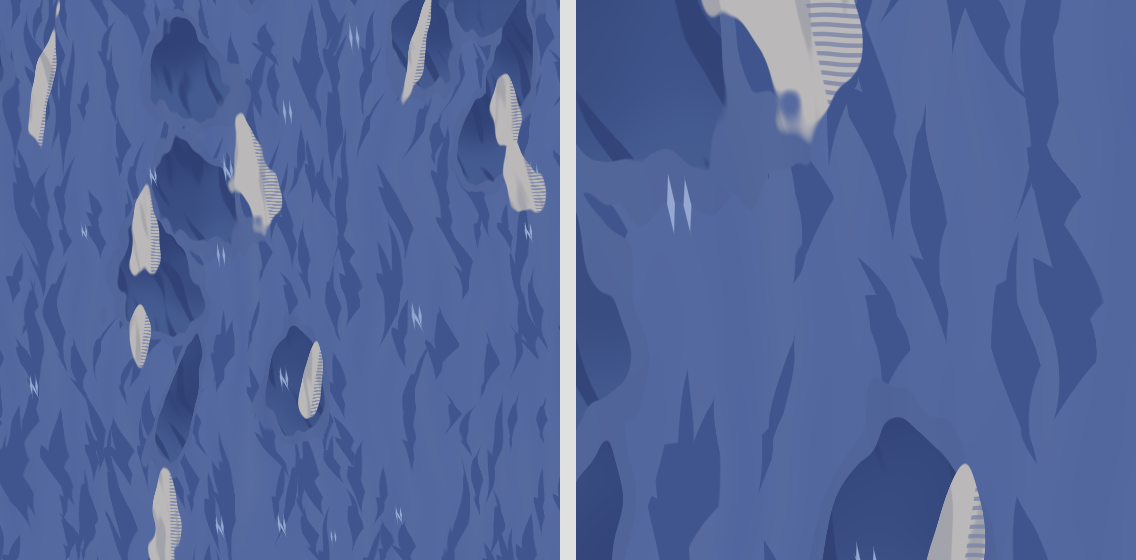
Left: the whole. Right: its middle third, enlarged.
Reproduce this texture procedurally as a WebGL 1 fragment shader.

```glsl
precision highp float;
// Painted blue foliage: curved dark blades, shaded hollows, pale grey chips and small glints.
uniform vec2 u_resolution;

vec2 hash2(vec2 p) {
  p = vec2(dot(p, vec2(127.1, 311.7)), dot(p, vec2(269.5, 183.3)));
  return fract(sin(p) * 43758.55);
}

float gradientNoise(vec2 p) {
  vec2 i = floor(p), f = fract(p);
  vec2 u = f * f * f * (f * (f * 6.0 - 15.0) + 10.0);
  vec2 e = vec2(1.0, 0.0);
  float a = dot(hash2(i) * 2.0 - 1.0, f);
  float b = dot(hash2(i + e) * 2.0 - 1.0, f - e);
  float c = dot(hash2(i + e.yx) * 2.0 - 1.0, f - e.yx);
  float d = dot(hash2(i + 1.0) * 2.0 - 1.0, f - 1.0);
  return mix(mix(a, b, u.x), mix(c, d, u.x), u.y);
}

// Antialiased coverage of a signed distance
float cover(float d) {
  float edge = 0.8 / u_resolution.y;
  return 1.0 - smoothstep(-edge, edge, d);
}

// Curved, barbed blades scattered over a grid
float blades(vec2 p, vec2 grid, float density, float seed) {
  float mask = 0.0;
  for (int j = -1; j <= 1; j++) {
    for (int i = -1; i <= 1; i++) {
      vec2 cell = floor(p * grid) + vec2(float(i), float(j));
      vec2 r = hash2(cell + seed), s = hash2(cell + seed + 37.0);
      vec2 q = p - (cell + r) / grid;
      float t = q.y * grid.y / mix(0.35, 0.75, s.x);
      q.x += (s.y - 0.5) * 0.5 * q.y + (r.x - 0.5) * 0.035 * t * t;
      float saw = fract(t * 0.8 + r.y + q.x * 22.0);
      float barb = 0.45 + min(saw, (1.0 - saw) * 5.0);
      float width = mix(0.12, 0.3, s.y) / grid.x * (1.0 - abs(t)) * barb;
      float present = step(hash2(cell + seed + 71.0).x, density);
      mask = max(mask, present * cover(abs(q.x) - width));
    }
  }
  return mask;
}

// Distance to the nearest scattered lobe; density runs from bottom to top
float lobes(vec2 p, vec2 grid, vec2 density, vec2 size, float seed, out vec2 local) {
  float nearest = 1.0;
  local = vec2(0.0);
  for (int j = -1; j <= 1; j++) {
    for (int i = -1; i <= 1; i++) {
      vec2 cell = floor(p * grid) + vec2(float(i), float(j));
      vec2 r = hash2(cell + seed), s = hash2(cell + seed + 37.0);
      vec2 q = p - (cell + 0.2 + 0.6 * r) / grid;
      q.x += (s.x - 0.5) * 0.5 * q.y;
      q /= size * (0.55 + 0.8 * s);
      float taper = max(0.25, 1.0 - 0.4 * q.y);
      float d = (length(vec2(q.x / taper, q.y)) - 1.0) * size.x;
      float chance = mix(density.x, density.y, clamp(cell.y / grid.y, 0.0, 1.0));
      if (hash2(cell + seed + 71.0).x < chance && d < nearest) {
        nearest = d;
        local = q;
      }
    }
  }
  return nearest;
}

float sliver(vec2 q, float slope, float halfHeight) {
  return abs(q.x + q.y * slope) - 0.0024 * (1.0 - abs(q.y) / halfHeight);
}

// Small N-shaped glints, one per chosen cell
float glints(vec2 p) {
  vec2 grid = vec2(9.0, 8.0), cell = floor(p * grid);
  vec2 r = hash2(cell + 211.0);
  vec2 q = (fract(p * grid) - 0.3 - 0.4 * r) / grid / mix(0.6, 1.2, r.x);
  float d = min(sliver(q + vec2(0.005, -0.005), 0.1, 0.018),
                sliver(q - vec2(0.005, 0.004), 0.1, 0.016));
  if (r.y > 0.3) d = min(d, sliver(q, 0.5, 0.016));
  return cover(d) * step(hash2(cell + 307.0).y, 0.22);
}

void main() {
  vec2 p = gl_FragCoord.xy / u_resolution;
  vec2 flow = p + vec2(0.045 * gradientNoise(p * vec2(4.0, 5.0)), 0.0);
  flow.x += 0.012 * gradientNoise(p * 13.0 + 40.0);

  // Base with soft upright strokes
  float stroke = gradientNoise(flow * vec2(28.0, 4.0));
  vec3 base = vec3(0.328, 0.41, 0.622) + vec3(0.025, 0.022, 0.008) * stroke;
  vec3 shade = vec3(0.25, 0.335, 0.555);
  float leaf = max(blades(flow, vec2(11.0, 6.0), 0.8, 3.0),
                   blades(flow, vec2(17.0, 10.0), 0.65, 19.0));
  vec3 color = mix(base, shade, leaf);

  // Hollows: clear rim, then a graded dark core with slanted folds
  vec2 local;
  float ragged = 0.022 * gradientNoise(p * vec2(24.0, 13.0))
               + 0.014 * gradientNoise(p * vec2(52.0, 20.0));
  float hollow = lobes(p, vec2(5.0), vec2(0.08, 0.75), vec2(0.052, 0.088), 53.0, local) + ragged;
  color = mix(color, base * 0.97, cover(hollow - 0.013));
  vec3 core = mix(vec3(0.19, 0.26, 0.47), vec3(0.27, 0.36, 0.57),
                  smoothstep(-0.7, 0.9, gradientNoise(p * 9.0) * 1.2 - local.y * 0.6));
  float fold = gradientNoise(vec2(flow.x * 48.0 + p.y * 18.0, p.y * 9.0));
  core = mix(core, vec3(0.18, 0.245, 0.45), 0.75 * cover((0.16 - fold) * 0.02));
  color = mix(color, core, cover(hollow));

  // Pale chips with grey creases and a finely hatched side
  float chip = lobes(p, vec2(5.0, 4.0), vec2(0.42, 0.25), vec2(0.025, 0.085), 131.0, local)
             + ragged * 0.7;
  float crease = gradientNoise(vec2(flow.x * 65.0 + p.y * 9.0, p.y * 10.0));
  vec3 pale = mix(vec3(0.73, 0.72, 0.725), vec3(0.64, 0.645, 0.67), cover((0.14 - crease) * 0.015));
  float hatch = smoothstep(-0.3, 0.6, sin(p.y * 1100.0 + 8.0 * stroke));
  float side = cover((0.4 - local.x) * 0.02);
  pale = mix(pale, vec3(0.48, 0.52, 0.65), side * hatch * 0.8);
  color = mix(color, pale, cover(chip));

  color = mix(color, vec3(0.58, 0.66, 0.82), glints(p) * (1.0 - cover(chip)));
  gl_FragColor = vec4(color, 1.0);
}
```
